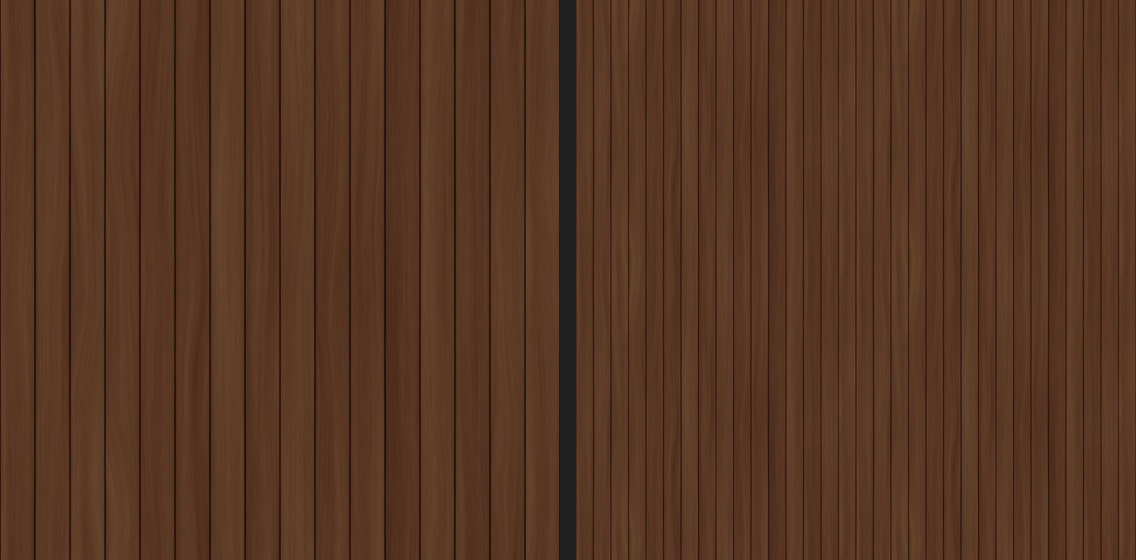
Left: one tile. Right: repeated 2 by 2.
This texture is drawn by a Shadertoy shader. Its source:

```glsl
// Sixteen dark brown upright wooden planks with fine straight grain and narrow grooves.
const float TAU = 6.2831853;
const float PLANKS = 16.0;

float hash(vec2 p) {
    vec3 q = fract(p.xyx * vec3(0.1031, 0.1030, 0.0973));
    q += dot(q, q.yzx + 33.33);
    return fract((q.x + q.y) * q.z);
}

// Value noise that wraps vertically after a whole number of cells
float grainNoise(vec2 p, float rows, float seed) {
    vec2 cell = floor(p), f = fract(p);
    f = f * f * (3.0 - 2.0 * f);
    float low = mod(cell.y, rows), high = mod(cell.y + 1.0, rows);
    float x = cell.x + seed * 37.0 + 200.0;
    return mix(mix(hash(vec2(x, low)), hash(vec2(x + 1.0, low)), f.x),
               mix(hash(vec2(x, high)), hash(vec2(x + 1.0, high)), f.x), f.y);
}

void mainImage(out vec4 fragColor, in vec2 fragCoord) {
    vec2 uv = fragCoord / iResolution.xy;
    float across = uv.x * PLANKS;
    float plank = mod(floor(across), PLANKS);
    float x = fract(across);
    float pixel = PLANKS / iResolution.x;
    float phase = TAU * hash(vec2(plank, 7.3));
    float tone = hash(vec2(plank, 21.7));
    float waviness = hash(vec2(plank, 45.1));

    // Grain lines bend slowly along each plank
    float bend = 0.09 * sin(TAU * uv.y + phase)
               + 0.05 * sin(TAU * 2.0 * uv.y + phase * 2.3 + x * 2.0)
               + 0.02 * sin(TAU * 4.0 * uv.y + phase * 3.7);
    float arch = grainNoise(vec2(x * 1.2, uv.y * 4.0), 4.0, plank + 60.0) - 0.5;
    float g = x + bend * (0.4 + waviness) + arch * (0.08 + 0.4 * waviness * waviness);

    // Long streaks, growth rings, fibres and short pores
    float streak = grainNoise(vec2(g * 3.0, uv.y * 2.0), 2.0, plank) - 0.5;
    float band = grainNoise(vec2(g * 7.0, uv.y * 3.0), 3.0, plank + 80.0) - 0.5;
    float rings = sin(TAU * (g * 8.0 + 1.2 * streak));
    float fibres = grainNoise(vec2(g * 17.0, uv.y * 6.0), 6.0, plank + 20.0) - 0.5;
    float pores = grainNoise(vec2(g * 26.0, uv.y * 40.0), 40.0, plank + 40.0) - 0.5;
    float grain = 0.75 * streak + 0.38 * band + 0.05 * rings + 0.36 * fibres + 0.22 * pores;

    // Plank colour varies from reddish to pale brown
    vec3 wood = mix(vec3(0.331, 0.199, 0.127), vec3(0.374, 0.243, 0.159), tone);
    wood += grain * vec3(0.066, 0.066, 0.047);

    // Slight shading beside the joints
    float edge = min(x, 1.0 - x);
    wood *= 1.0 - 0.04 * (1.0 - smoothstep(0.04, 0.12, edge));

    // Dark groove on every joint, brown on its left wall and reddish on its right
    float rightWall = smoothstep(-0.5 * pixel, 0.5 * pixel, x < 0.5 ? x : x - 1.0);
    vec3 grooveColor = mix(vec3(0.155, 0.096, 0.058), vec3(0.188, 0.076, 0.050), rightWall);
    grooveColor *= 1.0 + 0.5 * grain;
    float groove = 1.0 - smoothstep(-0.5, 0.5, (edge - 0.031) / pixel);
    fragColor = vec4(mix(wood, grooveColor, groove), 1.0);
}
```
